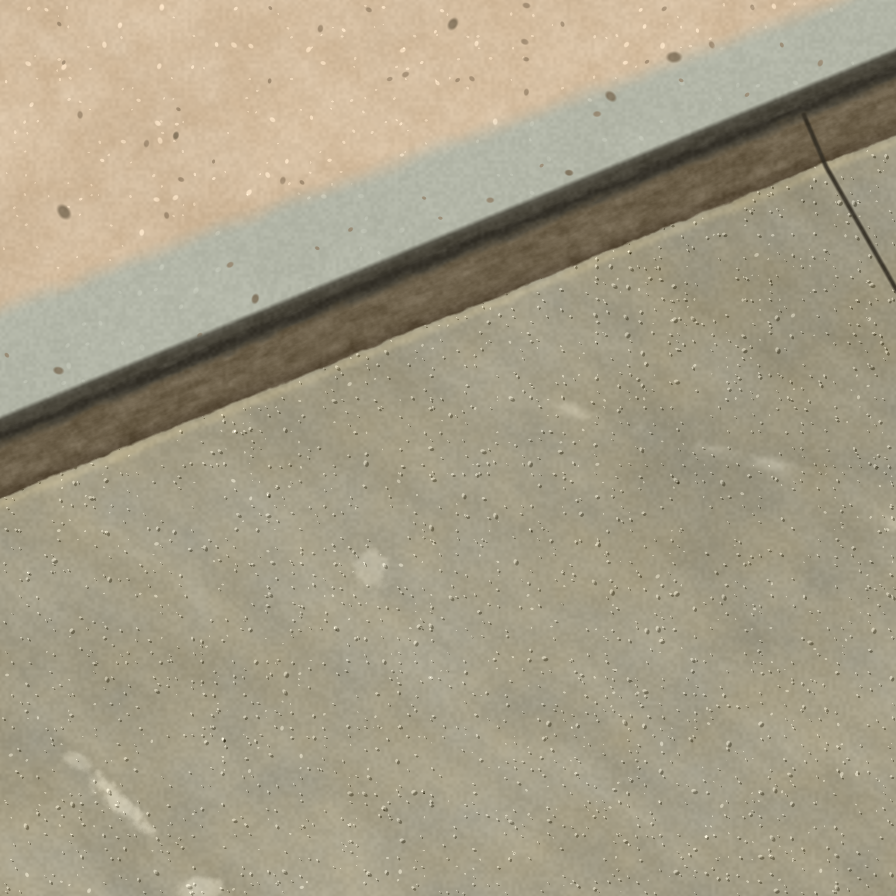
Reproduce this texture procedurally as a Shadertoy shader.

```glsl
float hash(vec2 p) {
    vec3 q = fract(p.xyx * 0.1031);
    q += dot(q, q.yzx + 33.33);
    return fract((q.x + q.y) * q.z);
}

float valueNoise(vec2 p) {
    vec2 cell = floor(p), f = fract(p);
    f = f * f * (3.0 - 2.0 * f);
    float low = mix(hash(cell), hash(cell + vec2(1, 0)), f.x);
    float high = mix(hash(cell + vec2(0, 1)), hash(cell + vec2(1, 1)), f.x);
    return mix(low, high, f.y);
}

// Layered noise centred on zero
float fbm(vec2 p) {
    float sum = 0.0, gain = 0.5;
    for (int i = 0; i < 5; i++) {
        sum += gain * (valueNoise(p) - 0.5);
        p = mat2(1.6, 1.2, -1.2, 1.6) * p + 17.3;
        gain *= 0.5;
    }
    return sum;
}

vec2 rotate(vec2 p, float angle) {
    float c = cos(angle), s = sin(angle);
    return vec2(c * p.x + s * p.y, c * p.y - s * p.x);
}

// One jittered grain in a fraction of the grid cells
float grains(vec2 p, float scale, float density, float radius, float seed) {
    vec2 g = p * scale, cell = floor(g) + seed;
    vec2 centre = 0.3 + 0.4 * vec2(hash(cell + 3.1), hash(cell + 8.7));
    vec2 d = rotate(fract(g) - centre, 6.28 * hash(cell + 5.9));
    float size = radius * (0.5 + 0.5 * hash(cell + 1.7));
    float dist = length(d * vec2(1.0, 1.4));
    return step(hash(cell), density) * (1.0 - smoothstep(size * 0.55, size * 1.2, dist));
}

float segmentDistance(vec2 p, vec2 a, vec2 b) {
    vec2 ab = b - a;
    return length(p - a - ab * clamp(dot(p - a, ab) / dot(ab, ab), 0.0, 1.0));
}

// Coverage of a thin line
float stroke(float dist, float halfWidth, float blur) {
    return 1.0 - smoothstep(halfWidth - blur, halfWidth + blur, dist);
}

// Ragged pale stain
float stain(vec2 p, vec2 centre, vec2 radius, float angle) {
    vec2 q = rotate(p - centre, angle) / radius;
    return 1.0 - smoothstep(0.5, 1.25, length(q) + 1.3 * fbm(p * 70.0));
}

vec3 pavement(vec2 p) {
    vec3 color = vec3(0.64, 0.615, 0.527);
    color += 0.085 * fbm(p * 5.0 + 2.0);
    color += 0.10 * fbm(rotate(p, -0.65) * vec2(12.0, 30.0));
    color += vec3(0.03, 0.005, -0.04) * fbm(p * 23.0 + 40.0);
    color -= 0.025 * exp(-14.0 * dot(p - vec2(0.9, 0.62), p - vec2(0.9, 0.62)));

    // Faint trail running to the right edge
    float trail = min(segmentDistance(p, vec2(0.60, 0.555), vec2(0.78, 0.50)),
                  min(segmentDistance(p, vec2(0.78, 0.50), vec2(0.90, 0.473)),
                      segmentDistance(p, vec2(0.90, 0.473), vec2(1.0, 0.414))));
    float broken = smoothstep(-0.15, 0.25, fbm(p * 28.0 + 9.0));
    color += 0.10 * broken * (1.0 - smoothstep(0.001, 0.012, trail));

    // Worn patches
    color += 0.09 * stain(p, vec2(0.416, 0.366), vec2(0.025, 0.018), -0.7);
    color += 0.15 * stain(p, vec2(0.132, 0.105), vec2(0.042, 0.012), -0.72);
    color += 0.11 * stain(p, vec2(0.085, 0.150), vec2(0.017, 0.010), -0.4);
    color += 0.11 * stain(p, vec2(0.225, 0.007), vec2(0.024, 0.014), 0.1);

    // Grit with small offset shadows
    for (int i = 0; i < 3; i++) {
        float k = float(i), scale = 55.0 + 27.0 * k;
        color -= 0.20 * grains(p + vec2(-0.002, 0.002), scale, 0.13, 0.18, 19.0 * k);
        color += 0.17 * grains(p, scale, 0.16, 0.17, 19.0 * k);
    }
    return color;
}

vec3 kerbTop(vec2 p, float paleEdge) {
    vec3 pink = vec3(0.825, 0.735, 0.62) + 0.09 * fbm(p * 7.0);
    pink += vec3(0.06, 0.08, 0.10) * fbm(p * 38.0);
    vec3 grey = vec3(0.70, 0.712, 0.655) + 0.035 * fbm(p * 18.0);
    float blend = smoothstep(-0.016, 0.016, p.y - paleEdge + 0.012 * fbm(p * 25.0));
    vec3 color = mix(grey, pink, blend);
    color += 0.13 * grains(p, 48.0, 0.20, 0.20, 7.0) * mix(0.35, 1.0, blend);
    color += 0.10 * grains(p, 85.0, 0.15, 0.20, 31.0) * blend;
    color = mix(color, vec3(0.48, 0.42, 0.33), 0.8 * grains(p, 23.0, 0.08, 0.22, 53.0));
    return mix(color, vec3(0.57, 0.49, 0.39), 0.7 * grains(p, 52.0, 0.06, 0.25, 71.0));
}

// Vertical face: t runs from its foot (0) to its top edge (1)
vec3 kerbFace(vec2 p, float t) {
    vec2 along = rotate(p, 0.39);
    float rough = fbm(along * vec2(45.0, 130.0));
    vec3 color = mix(vec3(0.35, 0.30, 0.225), vec3(0.43, 0.38, 0.295), smoothstep(0.0, 0.22, t));
    color += 0.16 * rough + 0.07 * fbm(p * 110.0);
    float shade = smoothstep(0.56, 0.72, t + 0.12 * rough);
    color = mix(color, vec3(0.29, 0.275, 0.23) + 0.07 * rough, shade);
    float groove = exp(-pow((t - 0.76 + 0.12 * rough) / 0.065, 2.0));
    color = mix(color, vec3(0.18, 0.165, 0.135), 0.75 * groove);
    return mix(color, vec3(0.43, 0.43, 0.385), 0.5 * smoothstep(0.9, 1.0, t));
}

void mainImage(out vec4 fragColor, in vec2 fragCoord) {
    vec2 p = fragCoord / iResolution.xy;
    float blur = max(0.0018, 0.8 / iResolution.y);

    // Slanted boundaries
    float footEdge = 0.444 + 0.406 * p.x + 0.006 * fbm(p * 60.0);
    float topEdge = 0.534 + 0.411 * p.x;
    float paleEdge = 0.655 + 0.368 * p.x;

    vec3 color = pavement(p);
    float below = footEdge - p.y;
    color += vec3(0.07, 0.06, 0.035) * exp(-pow((below - 0.007) / 0.006, 2.0));

    float t = clamp((p.y - footEdge) / (topEdge - footEdge), 0.0, 1.0);
    color = mix(color, kerbFace(p, t), smoothstep(-blur, blur, p.y - footEdge));
    color = mix(color, kerbTop(p, paleEdge), smoothstep(-2.0 * blur, 2.0 * blur, p.y - topEdge));

    // Joint across the face and pavement
    float joint = min(segmentDistance(p, vec2(0.897, 0.872), vec2(0.922, 0.814)),
                      segmentDistance(p, vec2(0.922, 0.814), vec2(1.002, 0.674)));
    color = mix(color, vec3(0.20, 0.18, 0.14), 0.9 * stroke(joint, 0.0024, blur));

    // Fine surface grain
    color += 0.045 * (valueNoise(p * 260.0) - 0.5);
    fragColor = vec4(clamp(color, 0.0, 1.0), 1.0);
}
```
